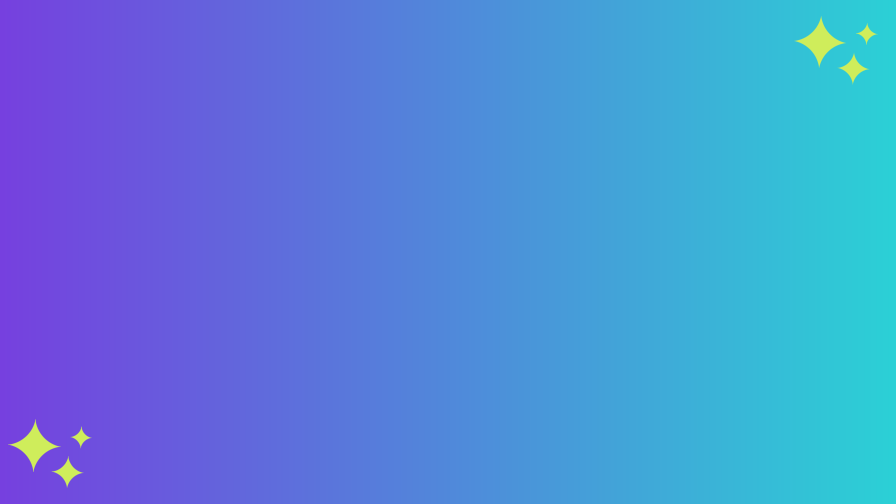
Write a WebGL 2 fragment shader that draws this background.

```glsl
#version 300 es
precision highp float;

uniform vec2 u_resolution;
out vec4 outColor;

const vec3 VIOLET = vec3(0.463, 0.250, 0.873);
const vec3 TURQUOISE = vec3(0.168, 0.818, 0.837);
const vec3 LIME = vec3(0.810, 0.930, 0.355);

const float ASPECT = 16.0 / 9.0;
const float TILT = 0.04;
const vec2 CLUSTER_STEP = vec2(1.559, 0.801);

vec2 rotate(vec2 p, float angle) {
    float c = cos(angle), s = sin(angle);
    return vec2(c * p.x - s * p.y, s * p.x + c * p.y);
}

// Four-pointed star: a diamond with a circle cut from each side
float sparkleDistance(vec2 p, float radius) {
    const float CUT_CENTER = 1.2;
    vec2 q = abs(p) / radius;
    float cutRadius = length(vec2(CUT_CENTER - 1.0, CUT_CENTER));
    float cut = cutRadius - length(q - CUT_CENTER);
    float diamond = (q.x + q.y - 1.0) * 0.7071;
    return max(cut, diamond) * radius;
}

// Each star holds its center in xy and its radius in z
float clusterDistance(vec2 p, float tilt) {
    vec3 stars[3] = vec3[3](
        vec3(0.0683, 0.1157, 0.0515),
        vec3(0.1343, 0.0630, 0.0312),
        vec3(0.1609, 0.1320, 0.0210)
    );
    float d = 1e3;
    for (int i = 0; i < 3; i++) {
        vec2 local = rotate(p - stars[i].xy, tilt);
        d = min(d, sparkleDistance(local, stars[i].z));
    }
    return d;
}

void main() {
    vec2 uv = gl_FragCoord.xy / u_resolution;
    vec2 p = uv * vec2(ASPECT, 1.0);
    float pixel = 1.0 / u_resolution.y;

    // Horizontal backdrop
    vec3 color = mix(VIOLET, TURQUOISE, uv.x);

    // Matching clusters in opposite corners
    float d = 1e3;
    for (int i = 0; i < 2; i++) {
        d = min(d, clusterDistance(p - float(i) * CLUSTER_STEP, TILT));
    }
    float coverage = 1.0 - smoothstep(-0.7 * pixel, 0.7 * pixel, d);
    color = mix(color, LIME, coverage);

    outColor = vec4(color, 1.0);
}
```
